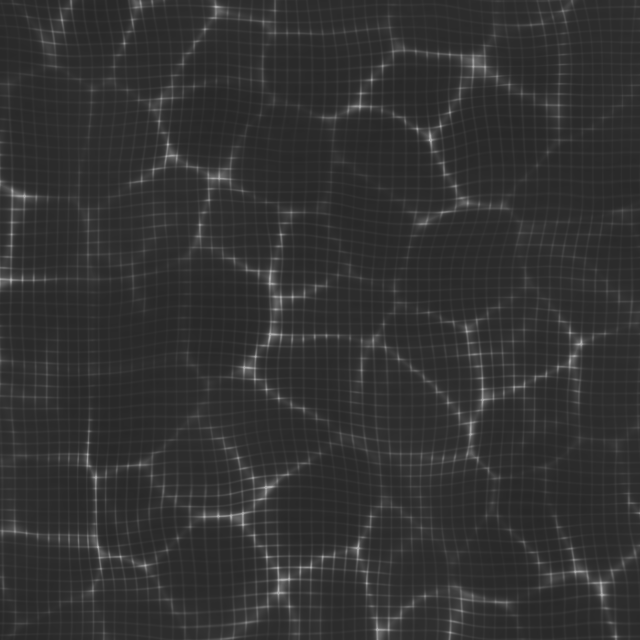
Give the GLSL for this texture, as a three.js fragment shader.

```glsl
// Dark pool floor: fine bent tile grid lit by a net of water caustics.
varying vec2 vUv;

const float GRID_LINES = 55.0;
const float CELL_COUNT = 7.0;
const float FLOOR_TONE = 0.167;

float hash(vec2 p) {
  return fract(sin(dot(p, vec2(127.1, 311.7))) * 43758.5453);
}

vec2 hash2(vec2 p) {
  return vec2(hash(p), hash(p + 37.3));
}

float noise(vec2 p) {
  vec2 i = floor(p);
  vec2 f = fract(p);
  vec2 u = f * f * f * (f * (f * 6.0 - 15.0) + 10.0);
  float low = mix(hash(i), hash(i + vec2(1.0, 0.0)), u.x);
  float high = mix(hash(i + vec2(0.0, 1.0)), hash(i + vec2(1.0, 1.0)), u.x);
  return mix(low, high, u.y);
}

// Signed two-channel noise used to bend coordinates
vec2 bend(vec2 p, float frequency, float amount) {
  vec2 q = p * frequency;
  return (vec2(noise(q + 3.7), noise(q + 51.2)) - 0.5) * 2.0 * amount;
}

// Gaussian falloff
float bell(float d, float width) {
  float t = d / width;
  return exp(-t * t);
}

// x: nearness gap to a cell border, y: gap to a corner where three cells meet
vec2 cellGaps(vec2 p, float seed) {
  vec2 home = floor(p);
  vec3 nearest = vec3(9.0);
  for (int y = -1; y <= 1; y++) {
    for (int x = -1; x <= 1; x++) {
      vec2 id = home + vec2(float(x), float(y));
      vec2 site = id + 0.5 + (hash2(id + seed) - 0.5) * 0.85;
      float d = length(site - p);
      if (d < nearest.x) nearest = vec3(d, nearest.xy);
      else if (d < nearest.y) nearest = vec3(nearest.x, d, nearest.y);
      else nearest.z = min(nearest.z, d);
    }
  }
  return nearest.yz - nearest.x;
}

// Tile lines; each direction fades in and out on its own
float tileGrid(vec2 p, float width) {
  vec2 d = abs(fract(p * GRID_LINES) - 0.5);
  float across = bell(d.y, width) * mix(0.5, 1.1, noise(p * 9.0 + 12.0));
  float upright = bell(d.x, width) * mix(0.5, 1.1, noise(p * 9.0 + 80.0));
  return across + upright;
}

// Bright filament with a soft shoulder
float filament(float gap, float core, float shoulder) {
  return 0.6 * bell(gap, core) + 0.4 * exp(-gap / shoulder);
}

void main() {
  vec2 uv = vUv;

  // Refraction bends the tiles, slower waves bend the caustic net
  vec2 tileUv = uv + bend(uv, 6.0, 0.014) + bend(uv, 17.0, 0.002);
  vec2 netUv = uv + bend(uv, 5.0, 0.04) + bend(uv, 15.0, 0.008);

  // Main net, with stretches that fade away
  vec2 gaps = cellGaps(netUv * CELL_COUNT, 4.0);
  float strength = mix(0.22, 1.1, smoothstep(0.25, 0.7, noise(uv * 7.0 + 23.0)));
  float net = filament(gaps.x, 0.075, 0.16) * strength;
  float knot = bell(gaps.y, 0.11) * strength;

  // Fainter, blurred second net
  vec2 faintGaps = cellGaps(netUv * 5.2 + 2.6, 19.0);
  float faintMask = smoothstep(0.4, 0.8, noise(uv * 5.0 + 64.0));
  float light = net + 0.35 * filament(faintGaps.x, 0.12, 0.15) * faintMask;

  // Uneven floor with fine grain
  float floorTone = FLOOR_TONE + 0.022 * (noise(uv * 6.0 + 9.0) - 0.5);
  floorTone += 0.008 * (noise(uv * vec2(45.0, 80.0)) - 0.5);

  float lines = tileGrid(tileUv, 0.1);
  float tone = floorTone + 0.075 * light + 0.14 * knot;
  tone += lines * (0.03 + 0.19 * light + 0.08 * knot);

  gl_FragColor = vec4(vec3(min(tone, 0.68)), 1.0);
}
```
